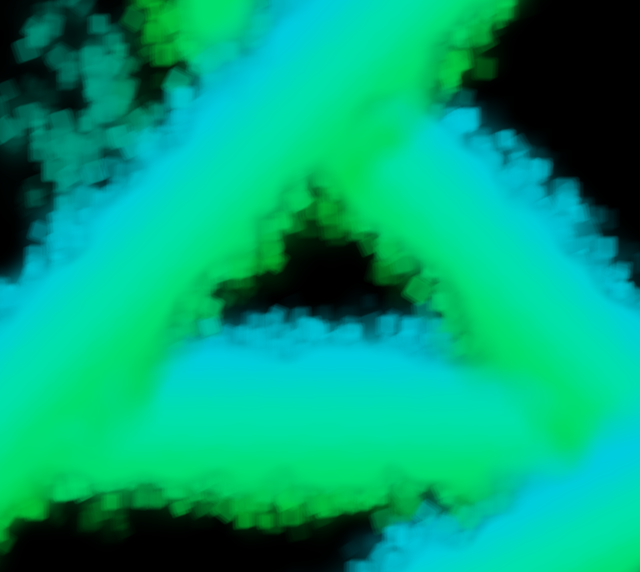
Reproduce this background procedurally as a WebGL 2 fragment shader.

```glsl
#version 300 es
precision highp float;

uniform vec2 u_resolution;
out vec4 outColor;

const vec3 CYAN = vec3(0.0, 0.80, 0.88);
const vec3 AQUA = vec3(0.0, 0.88, 0.67);
const vec3 GREEN = vec3(0.0, 0.87, 0.43);
const vec3 LEAF = vec3(0.0, 0.82, 0.20);
const vec3 TEAL = vec3(0.0, 0.66, 0.55);

// Ribbons, back to front: normal from cyan to green edge, start, width
const int RIBBON_COUNT = 4;
const vec4 RIBBONS[RIBBON_COUNT] = vec4[](
    vec4(0.0, -1.0, -0.447, 0.345),
    vec4(-0.707, -0.707, -1.172, 0.325),
    vec4(0.707, -0.707, -0.378, 0.325),
    vec4(0.447, -0.894, 0.240, 0.310));
const vec2 FADE_IN = vec2(-0.12, 0.27);
const vec2 FADE_OUT = vec2(0.76, 1.17);
const float EDGE_WOBBLE = 0.16;

const vec2 HAZE_CENTER = vec2(0.135, 0.815);
const vec2 HAZE_RADIUS = vec2(0.205, 0.280);
const vec2 GLOW_CENTER = vec2(0.385, 1.03);
const vec2 GLOW_RADIUS = vec2(0.180, 0.240);

const int DAB_LAYERS = 6;
const float DAB_CELL = 0.052;
const float DAB_OPACITY = 0.62;
const float DAB_SOFTNESS = 0.0022;
const int SMEAR_STEPS = 3;
const vec2 SMEAR_SHIFT = vec2(0.0050, 0.0025);

float hash(vec2 p) {
    return fract(sin(dot(p, vec2(127.1, 311.7))) * 43758.5453);
}

vec2 hash2(vec2 p) {
    return vec2(hash(p), hash(p + 37.2));
}

float valueNoise(vec2 p) {
    vec2 i = floor(p);
    vec2 f = fract(p);
    f = f * f * (3.0 - 2.0 * f);
    return mix(mix(hash(i), hash(i + vec2(1, 0)), f.x),
               mix(hash(i + vec2(0, 1)), hash(i + vec2(1, 1)), f.x), f.y);
}

vec3 ramp(float t) {
    vec3 c = mix(CYAN, AQUA, smoothstep(0.15, 0.55, t));
    c = mix(c, GREEN, smoothstep(0.50, 0.84, t));
    return mix(c, LEAF, smoothstep(0.82, 1.05, t));
}

// Lays a colour over a premultiplied one
vec4 over(vec4 below, vec3 color, float alpha) {
    return mix(below, vec4(color, 1.0), alpha);
}

float ellipseGlow(vec2 p, vec2 center, vec2 radius) {
    return 1.0 - smoothstep(0.25, 1.0, length((p - center) / radius));
}

// Premultiplied colour and coverage of all ribbons
vec4 field(vec2 p) {
    float wobble = valueNoise(p * 16.0) - 0.5;
    float haze = ellipseGlow(p, HAZE_CENTER, HAZE_RADIUS);
    vec3 hazeColor = mix(TEAL, LEAF, smoothstep(0.18, 0.32, p.x));
    vec4 acc = over(vec4(0.0), hazeColor, haze * clamp(0.50 + wobble, 0.0, 1.0));
    float glow = ellipseGlow(p + 0.05 * wobble, GLOW_CENTER, GLOW_RADIUS);
    acc = over(acc, mix(LEAF, GREEN, smoothstep(0.26, 0.36, p.x)), glow);

    for (int i = 0; i < RIBBON_COUNT; i++) {
        vec4 r = RIBBONS[i];
        float t = (dot(p, r.xy) - r.z) / r.w;
        float e = t + wobble * EDGE_WOBBLE;
        float alpha = smoothstep(FADE_IN.x, FADE_IN.y, e)
                    * (1.0 - smoothstep(FADE_OUT.x, FADE_OUT.y, e));
        // The right ribbon begins beneath the left one
        if (i == 1) alpha *= smoothstep(-0.24, -0.12, p.x - p.y);
        acc = over(acc, ramp(t), alpha);
    }
    return acc;
}

// Rounded square, smeared along a short path
float dabMask(vec2 q, float size, float angle) {
    float c = cos(angle), s = sin(angle);
    float mask = 0.0;
    for (int k = 0; k < SMEAR_STEPS; k++) {
        vec2 w = mat2(c, -s, s, c) * (q - SMEAR_SHIFT * float(k - 1));
        vec2 d = abs(w) - size * 0.70;
        float dist = length(max(d, 0.0)) + min(max(d.x, d.y), 0.0) - size * 0.30;
        mask += 1.0 - smoothstep(-DAB_SOFTNESS, DAB_SOFTNESS, dist);
    }
    return mask / float(SMEAR_STEPS);
}

void main() {
    vec2 p = gl_FragCoord.xy / u_resolution.y;
    vec4 base = field(p);
    vec3 color = base.rgb * mix(0.30, 1.0, base.a);
    float calm = 1.0 - 0.75 * smoothstep(0.70, 1.0, base.a);

    // Scattered dabs roughen the ribbon edges
    for (int layer = 0; layer < DAB_LAYERS; layer++) {
        vec2 shift = hash2(vec2(float(layer), 5.3));
        vec2 home = floor(p / DAB_CELL + shift);
        for (int n = 0; n < 9; n++) {
            vec2 cell = home + vec2(n % 3 - 1, n / 3 - 1);
            vec2 seed = cell + float(layer) * 19.7;
            vec2 center = (cell + 0.1 + 0.8 * hash2(seed) - shift) * DAB_CELL;
            float size = mix(0.011, 0.021, hash(seed + 3.1));
            float angle = (hash(seed + 8.4) - 0.5) * 1.3 * step(0.5, hash(seed + 6.6));
            float mask = dabMask(p - center, size, angle);
            if (mask <= 0.0) continue;
            vec4 f = field(center);
            float presence = smoothstep(0.0, 0.40, f.a - 0.50 * hash(seed + 1.7));
            float shade = mix(mix(0.45, 1.0, hash(seed + 4.9)), 1.0, f.a);
            vec3 paint = f.rgb / max(f.a, 0.01) * shade;
            color = mix(color, paint, mask * presence * calm * DAB_OPACITY);
        }
    }
    outColor = vec4(color, 1.0);
}
```
